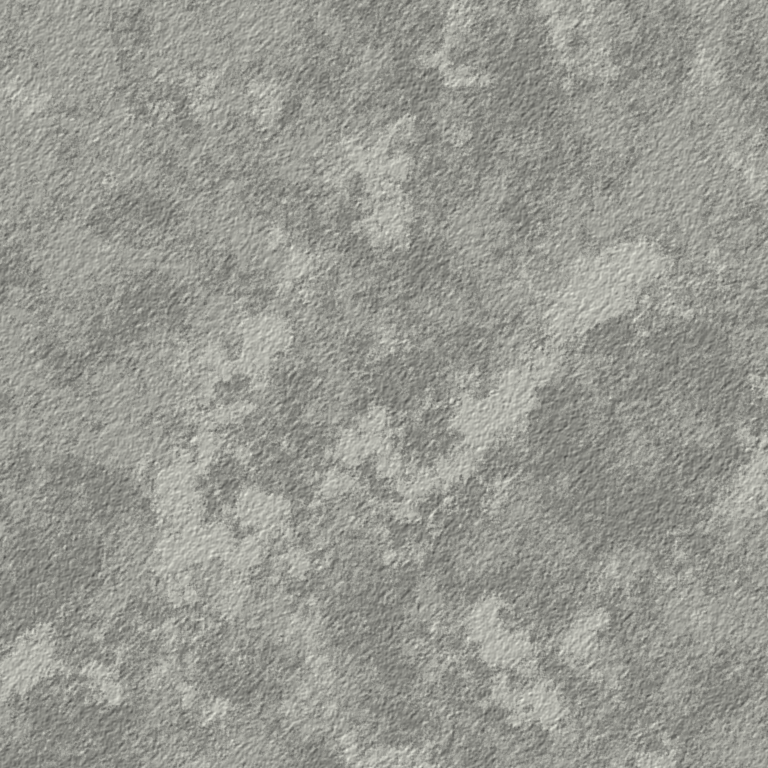
Reproduce this texture procedurally as a Shadertoy shader.

```glsl
#define PATCH_SCALE 8.0
#define PATCH_LEVEL 0.575
#define MOTTLE_SCALE 9.0
#define GRAIN_SCALE 215.0
#define RELIEF 0.345
#define LIGHT_STEP vec2(-0.0020, 0.0020)
#define CLUSTER_CENTER vec2(0.52, 0.38)
#define DARK_TONE 0.525
#define MID_TONE 0.628
#define PALE_TONE 0.70
#define STONE_TINT vec3(1.0, 1.002, 0.957)

float hash(vec2 cell) {
    vec3 q = fract(cell.xyx * vec3(0.1031, 0.1030, 0.0973));
    q += dot(q, q.yzx + 33.33);
    return fract((q.x + q.y) * q.z);
}

float valueNoise(vec2 p) {
    vec2 cell = floor(p);
    vec2 f = fract(p);
    f = f * f * (3.0 - 2.0 * f);
    float low = mix(hash(cell), hash(cell + vec2(1, 0)), f.x);
    float high = mix(hash(cell + vec2(0, 1)), hash(cell + vec2(1, 1)), f.x);
    return mix(low, high, f.y);
}

// Rotated octaves, normalised to 0..1; a higher gain gives rougher edges
float fbm(vec2 p, float gain) {
    const mat2 turn = mat2(0.8, 0.6, -0.6, 0.8);
    float sum = 0.0, total = 0.0, weight = 1.0;
    for (int i = 0; i < 7; i++) {
        sum += weight * valueNoise(p);
        total += weight;
        weight *= gain;
        p = turn * p * 2.03 + 17.3;
    }
    return sum / total;
}

// Pale crumbled crust, gathered loosely around the cluster center
float crust(vec2 p) {
    float bias = 0.30 * (0.27 - distance(p, CLUSTER_CENTER));
    float field = fbm(p * PATCH_SCALE + 63.0, 0.75) + bias;
    return smoothstep(PATCH_LEVEL - 0.055, PATCH_LEVEL + 0.055, field);
}

// Finely speckled mid grey, stronger away from the crust
float mottle(vec2 p) {
    float bias = 0.13 * (distance(p, CLUSTER_CENTER) - 0.39);
    float field = fbm(p * MOTTLE_SCALE + 83.0, 0.98) + bias;
    return smoothstep(0.41, 0.58, field);
}

// Grain slightly drawn out along the rising diagonal
float grainHeight(vec2 p) {
    const mat2 turn = mat2(0.8, 0.6, -0.6, 0.8);
    vec2 along = vec2(p.x + p.y, p.y - p.x) * vec2(0.55, 0.8);
    vec2 q = along * GRAIN_SCALE + 200.0;
    return 0.5 * valueNoise(q) + 0.35 * valueNoise(turn * q * 1.83 + 9.7)
         + 0.3 * valueNoise(turn * q * 0.47 + 31.0);
}

void mainImage(out vec4 fragColor, in vec2 fragCoord) {
    vec2 p = fragCoord / iResolution.y;
    vec2 lit = p + LIGHT_STEP;

    // Stone tones
    float pale = crust(p);
    float tone = mix(DARK_TONE, MID_TONE, mottle(p));
    tone = mix(tone, PALE_TONE, pale);

    // Relief lit from the upper left
    float slope = grainHeight(p) - grainHeight(lit);
    slope += 0.16 * (pale - crust(lit));
    tone += RELIEF * slope;

    fragColor = vec4(clamp(tone * STONE_TINT, 0.0, 1.0), 1.0);
}
```
